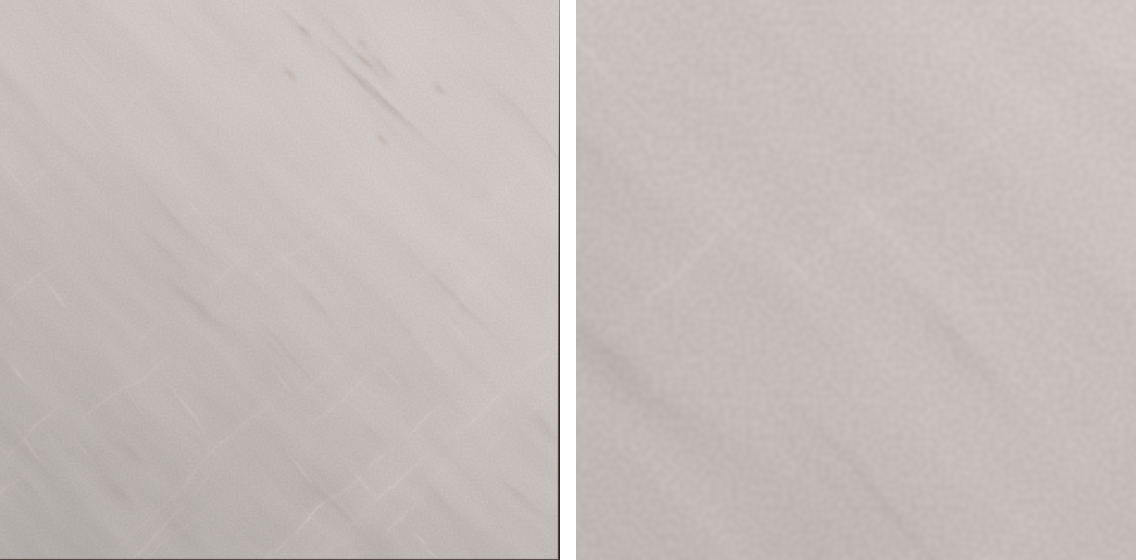
Left: the whole. Right: its middle third, enlarged.
Give the GLSL for this texture, as a Shadertoy shader.

```glsl
const vec3 LIGHT_STONE = vec3(0.808, 0.781, 0.769);
const vec3 SHADE_STONE = vec3(0.698, 0.675, 0.664);
const vec3 GREY_WISP = vec3(0.61, 0.59, 0.585);
const vec3 MAUVE_WISP = vec3(0.63, 0.57, 0.565);
const vec3 OCHRE = vec3(0.66, 0.56, 0.48);
const vec3 PALE_VEIN = vec3(0.84, 0.80, 0.78);
const vec3 EDGE_BROWN = vec3(0.20, 0.15, 0.12);

const float STREAK_ANGLE = -0.80;
const float VEIN_ANGLE = 0.71;
const float STREAK_CONTRAST = 0.034;
const float FILAMENT_CONTRAST = 0.022;
const float CLOUD_CONTRAST = 0.012;
const float GRAIN_CONTRAST = 0.024;
const float GRAIN_SCALE = 235.0;
const int WISP_COUNT = 30;
const int SCRATCH_COUNT = 34;
const int SPECK_COUNT = 7;
const int VEIN_COUNT = 10;
const int BAND_VEINS = 3;

vec2 hash2(vec2 p) {
    vec3 q = fract(p.xyx * vec3(0.1031, 0.1030, 0.0973));
    q += dot(q, q.yzx + 33.33);
    return fract((q.xx + q.yz) * q.zy);
}

float cornerSlope(vec2 cell, vec2 corner, vec2 f) {
    float a = 6.2832 * hash2(cell + corner).x;
    return dot(vec2(cos(a), sin(a)), f - corner);
}

float gradientNoise(vec2 p) {
    vec2 i = floor(p), f = fract(p);
    vec2 u = f * f * f * (f * (f * 6.0 - 15.0) + 10.0);
    float low = mix(cornerSlope(i, vec2(0, 0), f), cornerSlope(i, vec2(1, 0), f), u.x);
    float high = mix(cornerSlope(i, vec2(0, 1), f), cornerSlope(i, vec2(1, 1), f), u.x);
    return mix(low, high, u.y);
}

float fbm(vec2 p) {
    float sum = 0.0, amp = 0.6;
    for (int i = 0; i < 4; i++) {
        sum += amp * gradientNoise(p);
        p = p * 2.03 + 17.3;
        amp *= 0.5;
    }
    return sum;
}

// Coordinates along (x) and across (y) a direction
vec2 alongAcross(vec2 p, float angle) {
    vec2 d = vec2(cos(angle), sin(angle));
    return vec2(dot(p, d), dot(p, vec2(-d.y, d.x)));
}

float softDash(vec2 q, float halfLength, float halfWidth) {
    q /= vec2(halfLength, halfWidth);
    return exp(-dot(q, q));
}

void mainImage(out vec4 fragColor, in vec2 fragCoord) {
    vec2 uv = fragCoord / iResolution.xy;
    float pixel = 1.0 / min(iResolution.x, iResolution.y);
    vec2 warp = 0.016 * vec2(fbm(uv * 6.0), fbm(uv * 6.0 + 40.0));
    vec2 p = uv + warp;

    // Broad light falling from the upper right
    float light = smoothstep(-0.05, 0.82, dot(uv, vec2(0.38, 0.62)));
    vec3 color = mix(SHADE_STONE, LIGHT_STONE, light);
    color += CLOUD_CONTRAST * fbm(uv * 4.0 + 9.0);

    // Diagonal streaks, deeper towards the lower left
    vec2 s = alongAcross(p, STREAK_ANGLE);
    float broad = fbm(s * vec2(2.2, 11.0) + 3.0);
    float fine = fbm(s * vec2(5.0, 32.0) + 51.0);
    color += mix(1.1, 0.7, light) * (STREAK_CONTRAST * broad + FILAMENT_CONTRAST * fine);

    // Dark wisps with one crisp and one diffuse side
    for (int i = 0; i < WISP_COUNT; i++) {
        vec2 id = vec2(float(i), 7.0);
        vec2 shape = hash2(id + 31.0), tone = hash2(id + 67.0);
        vec2 q = alongAcross(p - hash2(id), STREAK_ANGLE - 0.08 + 0.16 * tone.x);
        float width = mix(0.004, 0.010, shape.y) * (q.y > 0.0 ? 0.7 : 1.7);
        float wisp = softDash(q, mix(0.03, 0.13, shape.x * shape.x), width);
        wisp *= clamp(0.7 + 1.3 * fine, 0.0, 1.2);
        color = mix(color, mix(GREY_WISP, MAUVE_WISP, tone.y * tone.y), wisp * mix(0.10, 0.34, tone.x));
    }

    // Pale scratches beside the streaks
    for (int i = 0; i < SCRATCH_COUNT; i++) {
        vec2 id = vec2(float(i), 113.0);
        vec2 shape = hash2(id + 23.0);
        vec2 q = alongAcross(p - hash2(id), STREAK_ANGLE - 0.12 * shape.x);
        float scratch = softDash(q, mix(0.012, 0.04, shape.x), mix(0.0014, 0.003, shape.y));
        color = mix(color, PALE_VEIN, scratch * mix(0.10, 0.38, shape.y));
    }

    // Crossing pale veins: a strong band at lower right, faint ones elsewhere
    vec2 v = alongAcross(p, VEIN_ANGLE);
    float band = smoothstep(-0.43, -0.37, v.y) * (1.0 - smoothstep(-0.33, -0.29, v.y));
    color = mix(color, PALE_VEIN, band * (0.12 + 0.2 * fbm(v * vec2(5.0, 22.0))));
    for (int i = 0; i < VEIN_COUNT; i++) {
        float k = float(i);
        vec2 h = hash2(vec2(k, 211.0));
        bool inBand = i < BAND_VEINS;
        float offset = inBand ? -0.305 - 0.055 * k : mix(-0.22, 0.55, h.x);
        float bend = 0.022 * fbm(vec2(v.x * 5.0, k * 5.3));
        float slant = (h.y - 0.5) * 0.14 * (v.x - 0.6);
        float d = v.y - offset - bend - slant;
        float presence = smoothstep(-0.2, 0.35, fbm(vec2(v.x * 7.0 + 8.0, k * 3.7)));
        float vein = exp(-pow(d / 0.0022, 2.0)) + 0.45 * exp(-pow(d / 0.010, 2.0));
        color = mix(color, PALE_VEIN, vein * presence * (inBand ? 0.45 : 0.17));
    }

    // Small ochre stains near the upper right
    for (int i = 0; i < SPECK_COUNT; i++) {
        vec2 id = vec2(float(i), 307.0);
        vec2 shape = hash2(id + 11.0);
        vec2 q = alongAcross(p - mix(vec2(0.45, 0.72), vec2(0.96), hash2(id)), STREAK_ANGLE);
        float stain = softDash(q, mix(0.005, 0.015, shape.x), mix(0.003, 0.006, shape.y));
        color = mix(color, OCHRE, 0.28 * shape.x * stain);
    }

    // Fine crystalline grain
    color += GRAIN_CONTRAST * gradientNoise(uv * GRAIN_SCALE);

    // Thin dark gap at the right and bottom sides
    float rightSide = 0.9965 + 0.003 * uv.y * uv.y;
    float inside = min(rightSide - uv.x, uv.y - 0.0015);
    color = mix(EDGE_BROWN, color, smoothstep(-pixel, pixel, inside));

    fragColor = vec4(clamp(color, 0.0, 1.0), 1.0);
}
```
